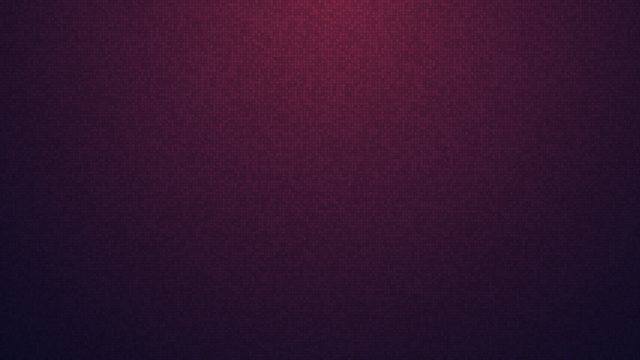
A WebGL 2 fragment shader for this background:

```glsl
#version 300 es
precision highp float;

uniform vec2 u_resolution;
out vec4 outColor;

float hash(vec2 cell) {
    vec3 q = fract(cell.xyx * vec3(0.1031, 0.1030, 0.0973));
    q += dot(q, q.yzx + 33.33);
    return fract((q.x + q.y) * q.z);
}

// Wine red at the centre of the glow, falling off to dark indigo
vec3 glowColor(float d) {
    return vec3(0.450, 0.134, 0.243)
         - vec3(0.425, 0.094, 0.086) * d
         + vec3(0.098, 0.021, 0.004) * d * d;
}

// Small square tiles of uneven brightness with soft dark seams
float weave(vec2 p, float pixel) {
    vec2 grid = p * 120.0;
    vec2 toSeam = 0.5 - abs(fract(grid) - 0.5);
    float soft = clamp(120.0 * pixel * 0.6, 0.12, 0.4);
    vec2 tile = smoothstep(0.0, 0.1 + soft, toSeam);
    float seam = tile.x * tile.y;
    float shade = hash(floor(grid)) - 0.5;
    float grain = hash(floor(grid * 2.0) + 57.0) - 0.5;
    return 0.90 + 0.17 * seam + 0.24 * shade * mix(0.5, 1.0, seam) + 0.08 * grain;
}

// Faint broad unevenness of the cloth
float mottle(vec2 p) {
    float sum = 0.0;
    for (float i = 1.0; i < 4.0; i++) {
        sum += sin(p.x * 7.0 * i + 2.0 * sin(p.y * 5.0 * i + i)) / i;
    }
    return 1.0 + 0.008 * sum;
}

void main() {
    vec2 p = gl_FragCoord.xy / u_resolution.y;
    float aspect = u_resolution.x / u_resolution.y;

    // Glow hanging from the top edge, just right of the middle
    float d = length(p - vec2(0.52 * aspect, 1.01));
    vec3 color = glowColor(d);

    color *= weave(p, 1.0 / u_resolution.y) * mottle(p);
    outColor = vec4(color, 1.0);
}
```
